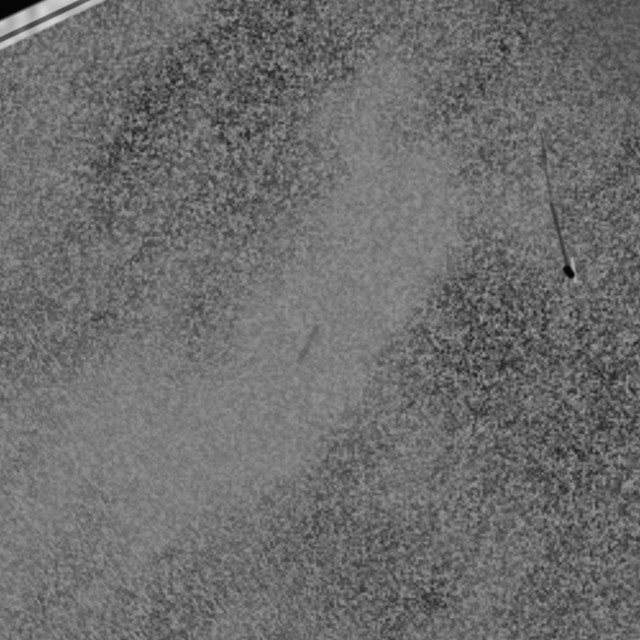
Reproduce this texture procedurally as a three.js fragment shader.

```glsl
// Worn grey ground: a smooth pale diagonal sweep between rough, darker, speckled areas.
// Soft capsules and streaked noise set the wear, which drives both tone and grain contrast;
// a thin crack with a pit and a pale kerb in the upper left corner are laid on top.

varying vec2 vUv;

const float ROUGH_TONE = 0.355;    // mean grey of rough ground
const float SMOOTH_TONE = 0.495;   // mean grey of worn ground
const float ROUGH_GRAIN = 0.27;    // grain contrast of rough ground
const float SMOOTH_GRAIN = 0.085;  // grain contrast of worn ground
const float GRAIN_FREQ = 165.0;    // grains across the canvas
const float FINE_FREQ = 250.0;
const vec2 STREAK_DIR = vec2(0.64, 0.77);
const vec2 STREAK_FREQ = vec2(5.0, 15.0);  // along and across the streaks
const float CRACK_TONE = 0.19;
const float PIT_TONE = 0.03;
const float KERB_TONE = 0.73;
const float GAP_TONE = 0.02;
const float EDGE = 0.003;          // softness of drawn edges

float hash(vec2 p) {
  vec3 q = fract(vec3(p.xyx) * 0.1031);
  q += dot(q, q.yzx + 33.33);
  return fract((q.x + q.y) * q.z);
}

float noise(vec2 p) {
  vec2 i = floor(p);
  vec2 f = fract(p);
  f = f * f * (3.0 - 2.0 * f);
  return mix(mix(hash(i), hash(i + vec2(1.0, 0.0)), f.x),
             mix(hash(i + vec2(0.0, 1.0)), hash(i + vec2(1.0, 1.0)), f.x), f.y);
}

float fbm(vec2 p) {
  float sum = 0.0;
  float amp = 0.5;
  for (int i = 0; i < 4; i++) {
    sum += amp * noise(p);
    p = p * 2.03 + 17.3;
    amp *= 0.5;
  }
  return sum / 0.9375;
}

// Distance to the segment from a to b
float segment(vec2 p, vec2 a, vec2 b) {
  vec2 d = b - a;
  return length(p - a - d * clamp(dot(p - a, d) / dot(d, d), 0.0, 1.0));
}

// Soft capsule, 1 at its core
float patchMask(vec2 p, vec2 a, vec2 b, float width) {
  float d = segment(p, a, b) / width;
  return exp(-d * d * d);
}

float stroke(vec2 p, vec2 a, vec2 b, float halfWidth) {
  return 1.0 - smoothstep(halfWidth - EDGE, halfWidth + EDGE, segment(p, a, b));
}

// 0 on rough ground, 1 where it is worn smooth
float wearAt(vec2 uv) {
  vec2 p = uv + 0.09 * (vec2(fbm(uv * 7.0), fbm(uv * 7.0 + 41.0)) - 0.5);
  vec2 along = vec2(dot(p, STREAK_DIR), dot(p, vec2(-STREAK_DIR.y, STREAK_DIR.x)));
  float wear = 0.37 + 1.0 * (fbm(along * STREAK_FREQ + 30.0) - 0.5);
  // Worn sweep
  wear += 0.60 * patchMask(p, vec2(0.53, 0.46), vec2(0.61, 0.66), 0.13);
  wear += 0.40 * patchMask(p, vec2(0.66, 0.58), vec2(0.80, 0.67), 0.08);
  wear += 0.48 * patchMask(p, vec2(0.06, 0.28), vec2(0.40, 0.39), 0.15);
  wear += 0.36 * patchMask(p, vec2(0.05, 0.03), vec2(0.42, 0.22), 0.17);
  wear += 0.42 * patchMask(p, vec2(0.53, 0.81), vec2(0.61, 0.89), 0.05);
  wear += 0.28 * patchMask(p, vec2(0.20, 0.91), vec2(0.29, 0.97), 0.05);
  wear += 0.18 * patchMask(p, vec2(0.02, 0.55), vec2(0.08, 0.82), 0.10);
  // Rough flanks
  wear -= 0.24 * patchMask(p, vec2(0.22, 0.84), vec2(0.48, 0.94), 0.12);
  wear -= 0.26 * patchMask(p, vec2(0.77, 0.52), vec2(0.98, 0.22), 0.11);
  wear -= 0.24 * patchMask(p, vec2(0.52, 0.17), vec2(0.61, 0.11), 0.08);
  return clamp(wear, 0.0, 1.0);
}

// Zero-centred speckle, drawn out into slanting ripples at the lower left
float grainAt(vec2 uv) {
  float ripple = 1.0 - smoothstep(0.3, 0.9, uv.x + uv.y);
  vec2 p = vec2(0.8 * uv.x + 0.6 * uv.y, 0.8 * uv.y - 0.6 * uv.x);
  float coarse = mix(noise(p * GRAIN_FREQ),
                     noise(p * GRAIN_FREQ * vec2(1.3, 0.75) + 71.0), ripple);
  return coarse + noise(uv * FINE_FREQ + 9.0) - 1.0;
}

void main() {
  vec2 uv = vUv;
  float wear = wearAt(uv);
  float corner = smoothstep(1.65, 2.0, uv.x + uv.y);
  float contrast = mix(ROUGH_GRAIN, SMOOTH_GRAIN, wear) * (1.0 - 0.5 * corner);
  float tone = mix(ROUGH_TONE, SMOOTH_TONE, wear) - 0.08 * corner;
  tone += contrast * grainAt(uv);

  // Crack, faint crease and pit with pale rims
  vec2 bend = vec2(0.862, 0.68);
  vec2 pit = vec2(0.890, 0.573);
  tone = mix(tone, CRACK_TONE, 0.5 * stroke(uv, vec2(0.846, 0.79), bend, 0.002));
  tone = mix(tone, CRACK_TONE, 0.8 * stroke(uv, bend, pit, 0.003));
  tone = mix(tone, CRACK_TONE, 0.3 * stroke(uv, vec2(0.468, 0.435), vec2(0.495, 0.488), 0.004));
  tone = mix(tone, KERB_TONE, 0.8 * stroke(uv, pit + vec2(0.004, 0.022), pit + vec2(0.009, -0.012), 0.003));
  tone = mix(tone, PIT_TONE, stroke(uv, pit + vec2(-0.004, 0.006), pit + vec2(0.002, -0.002), 0.006));

  // Pale kerb with a dark joint, and the black gap behind it
  float kerb = (uv.y - 0.922 - 0.47 * uv.x) / 1.105;
  float joint = 1.0 - smoothstep(0.002, 0.006, abs(kerb - 0.014));
  float kerbTone = KERB_TONE - 0.42 * joint + 0.2 * (noise(uv * 60.0) - 0.5);
  tone = mix(tone, kerbTone, smoothstep(-EDGE, EDGE, kerb));
  tone = mix(tone, GAP_TONE, smoothstep(0.037, 0.045, kerb));

  gl_FragColor = vec4(vec3(clamp(tone, 0.0, 1.0)), 1.0);
}
```
